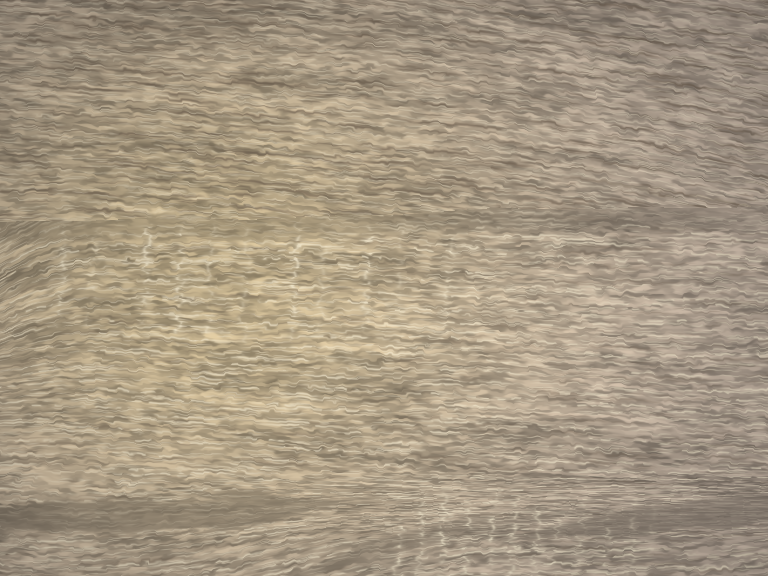
A Shadertoy shader for this texture:

```glsl
// Pale sawn oak: fine broken horizontal grain, a board seam, heartwood patches and upright saw marks.

// Colours
const vec3 COOL_OAK = vec3(0.638, 0.584, 0.538);
const vec3 WARM_OAK = vec3(0.680, 0.616, 0.488);
const vec3 PALE_FIBRE = vec3(0.91, 0.87, 0.77);
const vec3 DARK_PORE = vec3(0.42, 0.36, 0.30);

// Grain strength
const float BROAD_GRAIN = 0.13;
const float BAND_GRAIN = 0.20;
const float FINE_GRAIN = 0.36;
const float FIBRE_AMOUNT = 0.70;
const float PORE_AMOUNT = 0.60;
const float SAW_AMOUNT = 0.60;
const float FRAY = 0.0055;
const float BRIGHTNESS = 1.045;

// Layout, in units of the canvas height
const float SEAM_HEIGHT = 0.612;
const float SEAM_SLOPE = 0.025;
const float BAND_HEIGHT = 0.032;

vec2 hash2(vec2 c) {
    vec3 a = fract(c.xyx * vec3(0.1031, 0.1030, 0.0973));
    a += dot(a, a.yzx + 33.33);
    return fract((a.xx + a.yz) * a.zy);
}

// Smooth cellular noise: random cell values blended by distance
float cellNoise(vec2 p) {
    vec2 id = floor(p), f = fract(p);
    float sum = 0.0, total = 0.0;
    for (int j = -1; j <= 1; j++)
    for (int i = -1; i <= 1; i++) {
        vec2 o = vec2(i, j);
        vec2 d = o + hash2(id + o) - f;
        float w = exp(-6.0 * dot(d, d));
        sum += w * hash2(id + o + 71.0).x;
        total += w;
    }
    return sum / total;
}

// Scattered tapered dashes, one candidate per cell of the given size
float dashes(vec2 p, vec2 size, float density, float thickness) {
    vec2 g = p / size;
    float result = 0.0;
    for (int j = -1; j <= 1; j++) {
        float row = floor(g.y) + float(j);
        float x = g.x + 9.0 * hash2(vec2(row, 5.0)).x;
        for (int i = -1; i <= 1; i++) {
            vec2 cell = vec2(floor(x) + float(i), row);
            vec2 pick = hash2(cell + 37.0);
            vec2 d = vec2(x, g.y) - cell - hash2(cell);
            float reach = mix(0.3, 0.95, pick.y);
            float taper = max(0.0, 1.0 - d.x * d.x / (reach * reach));
            float dash = taper * exp(-d.y * d.y / (thickness * thickness));
            result = max(result, dash * step(pick.x, density));
        }
    }
    return result;
}

// Upright columns of small bristles inside the box from low to high
float sawMarks(vec2 p, float gap, vec2 low, vec2 high) {
    float x = (p.x - 0.06 * (p.y - low.y)) / gap;
    vec2 pick = hash2(vec2(floor(x), gap * 900.0));
    float ragged = cellNoise(p * vec2(20.0, 150.0));
    float d = (fract(x) - mix(0.3, 0.7, pick.x)) * gap + 0.016 * (ragged - 0.5);
    float mark = 0.75 * exp(-d * d / 0.000010) + 0.35 * exp(-d * d / 0.00008);
    float bristles = smoothstep(0.2, 0.75, cellNoise(p * vec2(60.0, 170.0) + 40.0));
    float base = low.y + 0.10 * pick.y;
    float tall = smoothstep(base - 0.02, base + 0.05, p.y)
               * (1.0 - smoothstep(high.y - 0.05, high.y, p.y));
    float wide = smoothstep(low.x - 0.03, low.x + 0.03, p.x)
               * (1.0 - smoothstep(high.x - 0.25, high.x, p.x));
    return mark * bristles * tall * wide * mix(0.4, 1.1, pick.x);
}

// Smooth lens of heartwood lying along the grain
float heartwood(vec2 p, vec2 centre, vec2 radius, float slope) {
    vec2 d = p - centre;
    d.y -= slope * d.x + 0.028 * (cellNoise(p * vec2(8.0, 25.0)) - 0.5);
    float edge = radius.y * (1.0 - pow(d.x / radius.x, 2.0));
    return smoothstep(-0.004, 0.006, edge - abs(d.y));
}

void mainImage(out vec4 fragColor, in vec2 fragCoord) {
    vec2 p = fragCoord / iResolution.y;

    // Zones: upper board, plain middle, figured foot
    float seam = SEAM_HEIGHT + SEAM_SLOPE * p.x + 0.003 * sin(9.0 * p.x) + 0.002 * sin(23.0 * p.x + 1.0);
    float upper = step(seam, p.y);
    float foot = 1.0 - smoothstep(0.05, 0.19, p.y);

    // Bend the grain: arched at the left, falling to the right, rising at the foot
    float arch = 1.8 * pow(max(0.0, 0.19 - p.x), 2.0) * smoothstep(0.22, 0.50, p.y);
    float bend = mix(0.045 * p.x + arch, -0.09 * p.x + 0.02 * sin(6.0 * p.x), foot);
    bend = mix(bend, 0.035 * p.x + 0.055 * p.x * p.x, upper);
    bend += 0.003 * sin(8.0 * p.x + 13.0 * p.y) + 0.0012 * sin(21.0 * p.x - 17.0 * p.y);
    vec2 q = p + vec2(0.0, bend + 3.0 * upper);
    vec2 frayed = q + vec2(0.0, FRAY * (cellNoise(p * vec2(85.0, 60.0)) - 0.5));

    // Smooth areas that hide most of the grain
    float band = (1.0 - upper) * smoothstep(-BAND_HEIGHT - 0.012, -BAND_HEIGHT + 0.006, p.y - seam);
    float smoothWood = max(0.7 * band, heartwood(p, vec2(0.22, 0.105), vec2(0.40, 0.032), 0.06));
    smoothWood = max(smoothWood, heartwood(p, vec2(1.20, 0.105), vec2(0.32, 0.030), 0.10));
    smoothWood = max(smoothWood, 0.7 * heartwood(p, vec2(0.72, 0.055), vec2(0.30, 0.016), 0.24));
    float grain = 1.0 - 0.65 * smoothWood;

    // Layered tone, pale broken fibres and dark pores
    float tone = BROAD_GRAIN * (cellNoise(q * vec2(2.5, 13.0)) - 0.5)
               + BAND_GRAIN * grain * (cellNoise(frayed * vec2(7.0, 75.0)) - 0.5)
               + FINE_GRAIN * grain * (cellNoise(frayed * vec2(48.0, 210.0)) - 0.5)
               - 0.14 * smoothWood;
    float broken = smoothstep(0.15, 0.6, cellNoise(p * vec2(75.0, 110.0) + 20.0));
    float longFibre = dashes(frayed, vec2(0.13, 0.016), 0.8, 0.12) * mix(1.0, 0.45, upper);
    float shortFibre = dashes(frayed + 7.0, vec2(0.036, 0.0075), 0.6, 0.17);
    float fibre = max(longFibre * broken, 0.6 * shortFibre) * grain;
    float finePore = dashes(frayed + 13.0, vec2(0.055, 0.011), 0.55, 0.14);
    float longPore = dashes(frayed + 17.0, vec2(0.10, 0.028), mix(0.3, 0.65, upper), 0.085);
    float pore = max(0.7 * finePore, longPore) * grain;
    float saw = sawMarks(p, 0.066, vec2(0.07, 0.36), vec2(0.90, 0.63))
              + sawMarks(p, 0.041, vec2(0.67, -0.08), vec2(1.22, 0.16));

    // Uneven light and warmth over the wood
    vec2 off = (p - vec2(0.67, 0.43)) * vec2(0.75, 1.0);
    vec2 glow = (p - vec2(0.38, 0.50)) * vec2(1.7, 1.9);
    float light = BRIGHTNESS - 0.48 * dot(off, off);
    vec3 colour = mix(COOL_OAK, WARM_OAK, exp(-dot(glow, glow))) * light * (1.0 + tone);
    colour = mix(colour, DARK_PORE * light, PORE_AMOUNT * pore * mix(0.6, 1.0, upper));
    colour = mix(colour, PALE_FIBRE * light, clamp(FIBRE_AMOUNT * fibre + SAW_AMOUNT * saw, 0.0, 0.85));
    fragColor = vec4(clamp(colour, 0.0, 1.0), 1.0);
}
```
